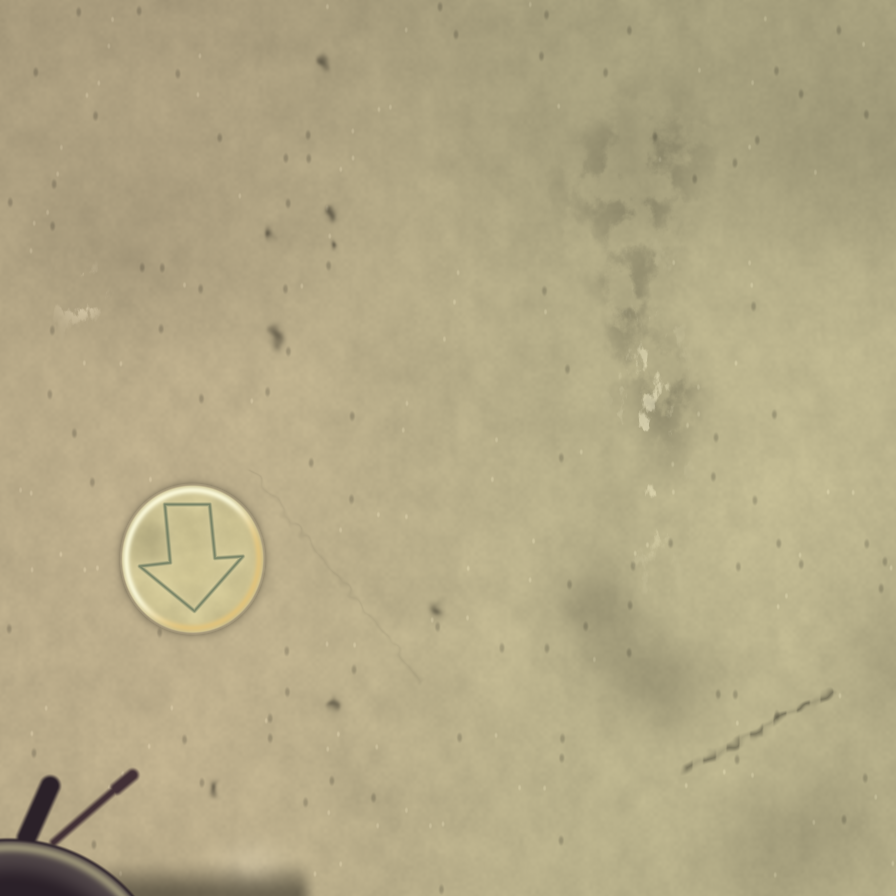
Reproduce this texture procedurally as a Shadertoy shader.

```glsl
float hash(vec2 p) {
    return fract(sin(dot(p, vec2(127.1, 311.7))) * 43758.5453);
}

float noise(vec2 p) {
    vec2 i = floor(p), f = fract(p);
    f = f * f * (3.0 - 2.0 * f);
    return mix(mix(hash(i), hash(i + vec2(1, 0)), f.x),
               mix(hash(i + vec2(0, 1)), hash(i + vec2(1, 1)), f.x), f.y);
}

float fbm(vec2 p) {
    float sum = 0.0, amp = 0.5;
    for (int i = 0; i < 5; i++) {
        sum += amp * noise(p);
        p = mat2(1.6, 1.2, -1.2, 1.6) * p + 7.3;
        amp *= 0.5;
    }
    return sum;
}

// Soft elliptical patch
float blob(vec2 p, vec2 center, vec2 size) {
    vec2 d = (p - center) / size;
    return exp(-dot(d, d));
}

float segment(vec2 p, vec2 a, vec2 b) {
    vec2 ab = b - a;
    return length(p - a - ab * clamp(dot(p - a, ab) / dot(ab, ab), 0.0, 1.0));
}

float cover(float dist, float soft) {
    return 1.0 - smoothstep(-soft, soft, dist);
}

float arrowOutline(vec2 p) {
    vec2 v[7] = vec2[7](vec2(0.184, 0.437), vec2(0.234, 0.437), vec2(0.240, 0.377),
        vec2(0.271, 0.379), vec2(0.217, 0.318), vec2(0.156, 0.368), vec2(0.190, 0.372));
    float d = 1.0;
    for (int i = 0; i < 7; i++) d = min(d, segment(p, v[i], v[(i + 1) % 7]));
    return d;
}

// Sparse upright flecks, one per grid cell
float flecks(vec2 p, float scale, float density) {
    vec2 cell = floor(p * scale), f = fract(p * scale);
    vec2 center = 0.3 + 0.4 * vec2(hash(cell + 3.1), hash(cell + 8.7));
    float d = length((f - center) * vec2(1.6, 0.9));
    return step(1.0 - density, hash(cell)) * (1.0 - smoothstep(0.05, 0.28, d));
}

vec3 concrete(vec2 p) {
    vec3 col = mix(vec3(0.735, 0.677, 0.542), vec3(0.725, 0.695, 0.545), smoothstep(0.15, 0.75, p.x));
    col *= 1.0 - 0.10 * smoothstep(0.60, 1.05, p.y);
    col *= 1.0 - 0.08 * blob(p, vec2(0.10, 0.72), vec2(0.18, 0.14));
    col *= 1.0 - 0.09 * blob(p, vec2(0.95, 0.84), vec2(0.22, 0.12));
    col *= 1.0 + 0.04 * blob(p, vec2(0.86, 0.52), vec2(0.16, 0.20));
    float grain = (fbm(p * 7.0) - 0.48) * 0.10 + (fbm(p * vec2(50.0, 38.0)) - 0.48) * 0.09;
    return col * (1.0 + grain + (noise(p * 220.0) - 0.5) * 0.025);
}

// Broad damp areas and the broken column on the right
vec3 stains(vec3 col, vec2 p) {
    vec2 q = p + 0.045 * (vec2(fbm(p * 14.0), fbm(p * 14.0 + 31.0)) - 0.48);
    float damp = blob(q, vec2(0.67, 0.32), vec2(0.042, 0.065));
    damp += blob(q, vec2(0.73, 0.235), vec2(0.065, 0.045));
    damp += 0.7 * blob(q, vec2(0.90, 0.07), vec2(0.10, 0.09));
    damp += 0.5 * blob(q, vec2(1.0, 0.26), vec2(0.06, 0.06));
    col *= 1.0 - 0.15 * min(damp, 1.0);
    float column = blob(q, vec2(0.71, 0.80), vec2(0.075, 0.075));
    column += blob(q, vec2(0.705, 0.66), vec2(0.035, 0.075));
    column += blob(q, vec2(0.748, 0.55), vec2(0.030, 0.060));
    float broken = smoothstep(0.38, 0.62, fbm(p * vec2(42.0, 34.0)));
    col *= 1.0 - min(column, 1.0) * (0.06 + 0.15 * broken);
    float chalk = blob(p, vec2(0.725, 0.53), vec2(0.030, 0.13)) + blob(p, vec2(0.09, 0.67), vec2(0.025, 0.03));
    col += 0.17 * chalk * smoothstep(0.58, 0.72, fbm(p * vec2(75.0, 40.0) + 9.0));
    col *= 1.0 - 0.17 * flecks(p, 42.0, 0.05);
    return col + 0.07 * flecks(p + 0.37, 70.0, 0.025);
}

// Pits, a faint crack and a dashed scratch
vec3 marks(vec3 col, vec2 p) {
    vec3 pits[8] = vec3[8](vec3(0.368, 0.760, 0.007), vec3(0.309, 0.623, 0.010),
        vec3(0.302, 0.738, 0.006), vec3(0.374, 0.727, 0.005), vec3(0.372, 0.216, 0.007),
        vec3(0.239, 0.118, 0.006), vec3(0.488, 0.319, 0.008), vec3(0.360, 0.932, 0.007));
    vec2 q = p + 0.008 * (vec2(noise(p * 90.0), noise(p * 90.0 + 17.0)) - 0.5);
    for (int i = 0; i < 8; i++)
        col *= 1.0 - 0.38 * blob(q, pits[i].xy, pits[i].z * vec2(0.75, 1.2));
    float crack = segment(q, vec2(0.28, 0.475), vec2(0.47, 0.24));
    col *= 1.0 - 0.07 * cover(crack - 0.001, 0.003);
    float dash = smoothstep(0.25, 0.6, 0.5 + 0.5 * sin(p.x * 240.0));
    float scratch = segment(q, vec2(0.765, 0.14), vec2(0.93, 0.228));
    return col * (1.0 - 0.33 * (0.3 + 0.7 * dash) * cover(scratch - 0.003, 0.004));
}

vec3 disc(vec3 col, vec2 p, float px) {
    vec2 d = (p - vec2(0.215, 0.376)) * vec2(1.04, 1.0);
    float r = length(d) - 0.082;
    col *= 1.0 - 0.20 * exp(-abs(r - 0.003) * 260.0);
    vec3 face = vec3(0.80, 0.76, 0.57) * (0.94 + 0.12 * fbm(p * 45.0));
    face *= 1.0 - 0.10 * blob(d, vec2(-0.045, 0.025), vec2(0.025, 0.03));
    vec3 rim = mix(vec3(0.87, 0.76, 0.49), vec3(0.96, 0.95, 0.82), smoothstep(-0.07, 0.03, d.y - d.x));
    face = mix(face, rim, exp(-pow((r + 0.005) / 0.004, 2.0)));
    float arrow = arrowOutline(p);
    face += 0.05 * exp(-arrow * 150.0);
    face = mix(face, vec3(0.40, 0.46, 0.36), 0.85 * cover(arrow - 0.0016, 0.0018));
    return mix(col, face, cover(r, px));
}

// Dark curved object with two prongs and its ground shadow
vec3 cornerObject(vec3 col, vec2 p, float px) {
    float shade = smoothstep(0.045, 0.0, p.y) * (1.0 - smoothstep(0.33, 0.355, p.x));
    col *= 1.0 - 0.42 * shade;
    col += 0.08 * blob(p, vec2(0.28, 0.035), vec2(0.035, 0.025));
    vec3 dark = vec3(0.17, 0.13, 0.16);
    float prong = segment(p, vec2(0.030, 0.065), vec2(0.056, 0.123)) - 0.011;
    float rod = segment(p, vec2(0.060, 0.060), vec2(0.147, 0.135)) - 0.004;
    rod = min(rod, segment(p, vec2(0.130, 0.120), vec2(0.148, 0.135)) - 0.0065);
    col = mix(col, dark, cover(prong, px + 0.002));
    col = mix(col, vec3(0.26, 0.19, 0.21), cover(rod, px + 0.002));
    float r = length(p - vec2(0.01, -0.12)) - 0.184;
    vec3 body = mix(dark, vec3(0.30, 0.26, 0.27), smoothstep(-0.05, -0.02, r));
    body = mix(body, vec3(0.58, 0.55, 0.45), exp(-pow((r + 0.010) / 0.006, 2.0)));
    body = mix(body, dark, smoothstep(-0.005, 0.0, r));
    return mix(col, body, cover(r, px + 0.001));
}

void mainImage(out vec4 fragColor, in vec2 fragCoord) {
    vec2 p = fragCoord / iResolution.xy;
    float px = 1.0 / iResolution.y;
    vec3 col = marks(stains(concrete(p), p), p);
    col = disc(col, p, px);
    col = cornerObject(col, p, px);
    fragColor = vec4(clamp(col, 0.0, 1.0), 1.0);
}
```
